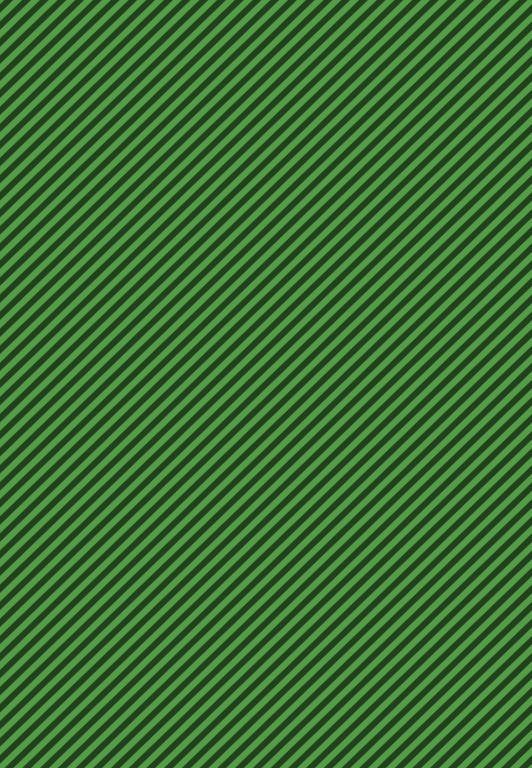
Give the GLSL for this pattern, as a WebGL 2 fragment shader.

```glsl
#version 300 es
precision highp float;
// Even diagonal stripes, leaf green on dark green, rising to the right.
// A linear phase counts the stripes across and down the canvas; the distance
// to the nearest stripe centre gives each band a crisp, smoothed edge.

#define REPEATS_ACROSS 30.0
#define REPEATS_DOWN   45.0
#define STRIPE_SHARE   0.505  // light part of one repeat
#define STRIPE_OFFSET  0.0    // shift, in repeats, from the top left corner
#define EDGE_SOFTNESS  1.1    // blend width relative to one sample
#define LEAF_GREEN     vec3(0.33, 0.61, 0.28)
#define DARK_GREEN     vec3(0.13, 0.25, 0.11)

uniform vec2 u_resolution;
out vec4 outColor;

// Coverage of the light band; 'phase' advances by one per repeat.
float stripeCoverage(float phase, float blendWidth) {
    float centreDistance = abs(fract(phase + 0.5) - 0.5);
    float edgeDistance = 0.5 * STRIPE_SHARE - centreDistance;
    return clamp(edgeDistance / blendWidth + 0.5, 0.0, 1.0);
}

void main() {
    vec2 uv = gl_FragCoord.xy / u_resolution;
    vec2 repeats = vec2(REPEATS_ACROSS, REPEATS_DOWN);

    // Stripe phase, measured from the top left corner
    float phase = dot(vec2(uv.x, 1.0 - uv.y), repeats) - STRIPE_OFFSET;

    // Phase change over one sample, used to smooth the edges
    float blendWidth = EDGE_SOFTNESS * length(repeats / u_resolution);

    vec3 color = mix(DARK_GREEN, LEAF_GREEN, stripeCoverage(phase, blendWidth));
    outColor = vec4(color, 1.0);
}
```
